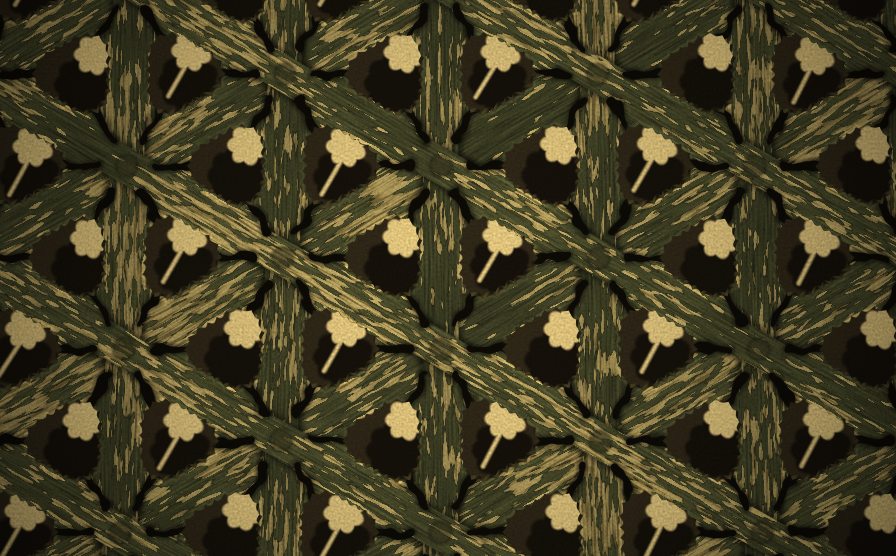
This pattern is drawn by a Shadertoy shader. Its source:

```glsl
vec2 hash2(vec2 p) {
    p = vec2(dot(p, vec2(127.1, 311.7)), dot(p, vec2(269.5, 183.3)));
    return 2.0 * fract(sin(p) * 43758.5) - 1.0;
}

float gradientNoise(vec2 p) {
    vec2 i = floor(p), f = p - i;
    vec2 u = f * f * f * (f * (f * 6.0 - 15.0) + 10.0);
    float low = mix(dot(hash2(i), f), dot(hash2(i + vec2(1, 0)), f - vec2(1, 0)), u.x);
    float high = mix(dot(hash2(i + vec2(0, 1)), f - vec2(0, 1)), dot(hash2(i + 1.0), f - 1.0), u.x);
    return mix(low, high, u.y);
}

// Circle whose rim carries outward (depth > 0) or inward (depth < 0) scallops
float scallopedDisc(vec2 d, float radius, float count, float depth) {
    return length(d) - radius - depth * abs(sin(0.5 * count * atan(d.y, d.x)));
}

float capsule(vec2 p, vec2 a, vec2 b, float radius) {
    vec2 ab = b - a;
    return length(p - a - ab * clamp(dot(p - a, ab) / dot(ab, ab), 0.0, 1.0)) - radius;
}

// Rounded triangular opening with toothed edges, one corner along +x
float opening(vec2 d) {
    float angle = atan(d.y, d.x);
    return scallopedDisc(d, 0.25 + 0.033 * cos(3.0 * angle), 21.0, -0.022);
}

float cover(float dist, float aa) {
    return 1.0 - smoothstep(-aa, aa, dist);
}

// Flaking green paint over bare timber; x runs along the grain
vec3 wood(vec2 g, float seed) {
    g += seed * vec2(17.3, 31.7);
    float grain = gradientNoise(g * vec2(4.0, 75.0));
    float flakes = gradientNoise(g * vec2(5.0, 27.0)) + 0.6 * gradientNoise(g * vec2(12.0, 58.0));
    float wear = 0.65 * gradientNoise(g * vec2(1.1, 1.7) + 5.0);
    float bare = smoothstep(0.08, 0.17, flakes + wear);
    vec3 paint = vec3(0.235, 0.24, 0.135) * (1.0 + 0.5 * grain + 0.5 * wear);
    vec3 timber = mix(vec3(0.40, 0.34, 0.18), vec3(0.64, 0.56, 0.33), smoothstep(-0.3, 0.35, grain + 0.5 * flakes));
    float rim = smoothstep(0.03, 0.08, flakes + wear) * (1.0 - bare);
    return mix(paint, timber, bare) * (1.0 - 0.25 * rim);
}

void mainImage(out vec4 fragColor, in vec2 fragCoord) {
    vec2 p = fragCoord / iResolution.y;
    float aa = 3.0 / iResolution.y;
    vec2 q = (p - vec2(0.793, 0.372)) / 0.2855;
    q.x /= 1.0 + 0.035 * (0.4 - p.y);
    q += 0.012 * vec2(gradientNoise(p * 6.0), gradientNoise(p * 6.0 + 9.0));

    // Triangular lattice: bars lie where a coordinate is whole
    vec3 k = vec3(q.x, dot(q, vec2(0.5, 0.866)), dot(q, vec2(-0.5, 0.866)));
    vec3 t = abs(k - round(k));
    vec3 f = fract(k);
    float side = f.x + f.z - f.y < 0.5 ? 1.0 : -1.0;
    vec3 e = f - 0.5 - side * vec3(-1, 1, -1) / 6.0;
    vec2 d = vec2(e.x, (e.y + e.z) / 1.732);
    vec2 jitter = 0.014 * hash2(floor(k.xy) + side * 0.37);

    // Bars stacked from the rear to the front, with contact shadows
    vec3 color = wood(vec2(dot(q, vec2(0.866, 0.5)), k.z), 1.0);
    color *= mix(0.5, 1.0, smoothstep(0.10, 0.17, t.x));
    color = mix(color, wood(vec2(q.y, k.x), 2.0) * 0.92, cover(min(t.x - 0.11, t.x - t.z), aa));
    color *= mix(0.55, 1.0, smoothstep(0.10, 0.16, t.y));
    float front = min(t.y - 0.11, max(max(t.y - t.x, t.y - t.z), 0.11 - t.x));
    color = mix(color, wood(vec2(dot(q, vec2(0.866, -0.5)), k.y), 3.0) * 1.08, cover(front, aa));

    // Worn knob at each crossing
    float knob = length(t) / 1.225 - 0.065;
    color *= 1.0 - 0.4 * cover(abs(knob) - 0.008, 0.02);
    color = mix(color, vec3(0.20, 0.19, 0.105), 0.65 * cover(knob, 0.02));

    // Ragged slits reaching from the openings towards the crossings
    vec2 m = d * vec2(side, 1.0);
    float angle = mod(atan(m.y, m.x) + 1.0472, 2.0944) - 1.0472;
    vec2 v = length(m) * vec2(cos(angle), sin(angle));
    v.y += 0.05 * gradientNoise(q * 9.0);
    float slit = capsule(v, vec2(0.26, 0.0), vec2(0.48, 0.0), 0.024 + 0.02 * gradientNoise(q * 14.0));
    color *= 0.65 + 0.35 * smoothstep(0.0, 0.035, slit);
    color = mix(color, vec3(0.045, 0.037, 0.02), cover(slit, aa));

    // Opening with its pale lip and toothed wall
    float hole = opening(m);
    color *= 1.0 + 0.25 * cover(abs(hole - 0.012) - 0.006, 0.012);
    float teeth = 0.5 + 0.5 * cos(21.0 * atan(m.y, m.x));
    vec3 wall = mix(vec3(0.09, 0.08, 0.045), vec3(0.26, 0.23, 0.125), teeth * smoothstep(0.25, -0.25, d.y));

    // Lit ground behind, masked by two layers of lobed shadow
    vec2 s = d - jitter;
    float shade = scallopedDisc(s - vec2(0.045, -0.06), 0.17, 9.0, 0.022);
    vec3 inside = mix(vec3(0.165, 0.135, 0.08), vec3(0.075, 0.06, 0.035), cover(shade, 0.016));
    float light = scallopedDisc(s - vec2(side > 0.0 ? 0.065 : 0.105, 0.135), 0.105, 7.0, 0.026);
    if (side > 0.0) {
        light = min(light, capsule(s, vec2(0.05, 0.08), vec2(-0.085, -0.16) + jitter, 0.014));
    }
    inside = mix(inside, vec3(0.80, 0.70, 0.44), cover(light, 0.012));
    float inner = opening((d - vec2(-0.012, 0.022)) * vec2(side, 1.0));
    inside = mix(wall, inside, cover(inner, aa));
    color = mix(color, inside, cover(hole, aa));

    // Fine grain and darkened corners
    color *= 1.0 + 0.22 * gradientNoise(p * 230.0);
    vec2 c = p - 0.5 * iResolution.xy / iResolution.y;
    color *= 1.1 - 0.62 * dot(c, c);
    fragColor = vec4(clamp(color, 0.0, 1.0), 1.0);
}
```
